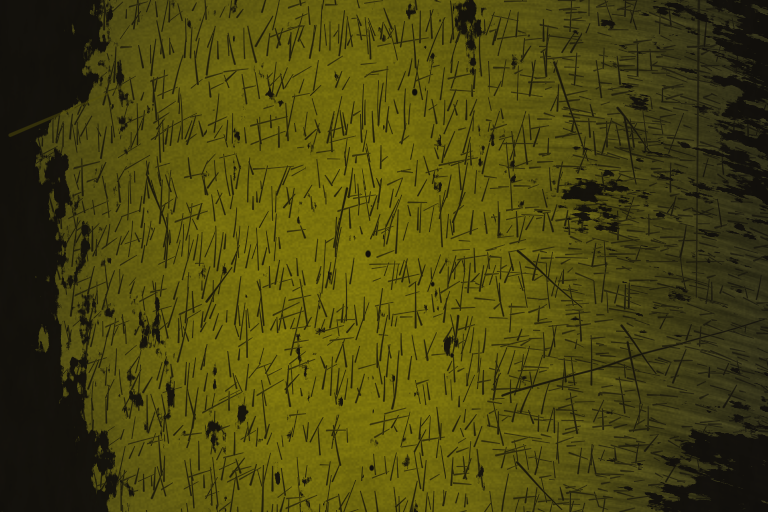
Reproduce this texture procedurally as a WebGL 2 fragment shader.

```glsl
#version 300 es
precision highp float;
// Worn olive metal: a soft radial paint gradient, eaten away by dark ragged borders.
// Directional noise is thresholded against a density map for wear; short hashed
// segments, a few long gouges and round pits are then laid over the paint.

uniform vec2 u_resolution;
out vec4 outColor;

const vec3 PAINT_BRIGHT = vec3(0.475, 0.445, 0.045);
const vec3 PAINT_DULL = vec3(0.19, 0.185, 0.095);
const vec3 INK = vec3(0.062, 0.054, 0.042);
const vec2 GLOW_CENTER = vec2(0.70, 0.43);
const float BASE_WEAR = 0.25;
const float GRAIN = 0.13;
const int SCRATCH_LAYERS = 6;

// Long gouges: start and end, in units of canvas height
const vec4 GOUGES[12] = vec4[12](
  vec4(1.084, 0.873, 1.152, 0.687), vec4(1.207, 0.785, 1.270, 0.707),
  vec4(1.012, 0.508, 1.137, 0.400), vec4(1.215, 0.360, 1.281, 0.270),
  vec4(0.986, 0.223, 1.494, 0.379), vec4(0.293, 0.658, 0.328, 0.521),
  vec4(0.895, 0.379, 0.883, 0.307), vec4(0.406, 0.414, 0.453, 0.480),
  vec4(0.674, 0.629, 0.654, 0.512), vec4(1.227, 0.326, 1.250, 0.215),
  vec4(1.221, 0.766, 1.242, 0.645), vec4(1.006, 0.092, 1.100, 0.004));

// Pits: centre and radius
const vec3 PITS[5] = vec3[5](
  vec3(0.810, 0.820, 0.006), vec3(0.719, 0.504, 0.006), vec3(0.883, 0.306, 0.004),
  vec3(0.845, 0.445, 0.004), vec3(0.726, 0.086, 0.005));

float hash(vec2 p) {
  vec3 q = fract(vec3(p.xyx) * 0.1031);
  q += dot(q, q.yzx + 33.33);
  return fract((q.x + q.y) * q.z);
}

float noise(vec2 p) {
  vec2 i = floor(p), f = fract(p);
  f = f * f * (3.0 - 2.0 * f);
  return mix(mix(hash(i), hash(i + vec2(1, 0)), f.x),
             mix(hash(i + vec2(0, 1)), hash(i + vec2(1, 1)), f.x), f.y);
}

float fbm(vec2 p) {
  float sum = 0.0, amp = 0.5;
  for (int i = 0; i < 4; i++) {
    sum += amp * noise(p);
    p = p * 2.03 + 17.1;
    amp *= 0.55;
  }
  return sum / 1.01;
}

float blob(vec2 p, vec2 center, vec2 size) {
  vec2 d = (p - center) / size;
  return exp(-dot(d, d));
}

// Coverage of a stroke that tapers towards its far end
float stroke(vec2 p, vec2 a, vec2 b, float width, float px) {
  vec2 pa = p - a, ba = b - a;
  float t = clamp(dot(pa, ba) / dot(ba, ba), 0.0, 1.0);
  float w = width * (1.0 - 0.7 * t);
  return 1.0 - smoothstep(w - 0.5 * px, w + px, length(pa - ba * t));
}

// One random upright segment per cell, kept inside that cell
float scratches(vec2 p, vec2 cell, float seed, float chance, float px) {
  vec2 id = floor(p / cell);
  vec2 key = id + seed * 37.0;
  vec2 local = p - (id + 0.5) * cell;
  vec2 center = (vec2(hash(key + 3.1), hash(key + 7.7)) - 0.5) * cell * 0.3;
  vec2 halfSpan = vec2((hash(key + 11.3) - 0.35) * 0.45 * cell.x,
                       (0.08 + 0.25 * hash(key + 19.9)) * cell.y);
  float width = 0.0004 + 0.0012 * hash(key + 23.0);
  return step(hash(key), chance) * stroke(local, center - halfSpan, center + halfSpan, width, px);
}

// How strongly each place is worn: 0.5 is half bare, 1 is fully dark
float wearMap(vec2 p, float aspect) {
  float ledge = smoothstep(-0.015, 0.025, p.y - 0.727 - 0.43 * p.x);
  float border = 0.045 + 0.11 * ledge + 0.11 * (1.0 - smoothstep(0.0, 0.5, p.y))
               + 0.04 * blob(p, vec2(0.0, 0.55), vec2(1.0, 0.12));
  float wear = BASE_WEAR + 0.6 * (1.0 - smoothstep(-0.07, 0.13, p.x - border));
  wear += 0.13 * exp(-p.x / 0.28);
  wear += 0.42 * smoothstep(aspect - 0.2, aspect + 0.02, p.x) * smoothstep(0.48, 0.8, p.y);
  wear += 0.6 * (1.0 - smoothstep(0.08, 0.32, length(p - vec2(aspect + 0.02, 0.0))));
  wear += 0.08 * smoothstep(0.9, 1.25, p.x) * smoothstep(0.35, 0.7, p.y);
  wear += 0.30 * blob(p, vec2(0.88, 0.97), vec2(0.08, 0.05));
  wear += 0.24 * blob(p, vec2(1.13, 0.615), vec2(0.12, 0.055));
  wear += 0.13 * blob(p, vec2(0.42, 0.18), vec2(0.09, 0.05));
  wear += 0.12 * blob(p, vec2(0.44, 0.44), vec2(0.045));
  return wear + 0.09 * blob(p, vec2(0.24, 0.31), vec2(0.10, 0.09));
}

void main() {
  float px = 1.0 / u_resolution.y;
  float aspect = u_resolution.x * px;
  vec2 p = gl_FragCoord.xy * px;
  float rightSide = smoothstep(0.88, 1.25, p.x);

  // Paint gradient with brushed streaks and fine grain
  vec2 fromGlow = p - GLOW_CENTER;
  fromGlow *= vec2(fromGlow.x > 0.0 ? 1.2 : 1.0, 0.72);
  vec3 color = mix(PAINT_BRIGHT, PAINT_DULL, smoothstep(0.1, 1.02, length(fromGlow)));
  vec2 arc = vec2(p.x, p.y + 0.3 * (p.x - 0.95) * (p.x - 0.95));
  float sweep = fbm(arc * vec2(9.0, 110.0));
  color *= 1.0 + (sweep - 0.5) * mix(0.12, 0.7, rightSide);
  color *= 1.0 + GRAIN * (noise(p * 260.0) - 0.5) + 0.2 * (fbm(p * 7.0) - 0.5);

  // Ragged wear: upright grain on the left, swept grain on the right
  float upright = fbm(p * vec2(48.0, 15.0));
  float swept = fbm(arc * vec2(16.0, 75.0) + 40.0);
  float texture0 = mix(upright, swept, rightSide) * 0.7 + fbm(p * 65.0 + 9.0) * 0.3;
  float wear = wearMap(p, aspect);
  float ink = 0.95 * smoothstep(0.0, 0.11, (texture0 - 0.5) * 1.35 + wear - 0.5);

  // Fields of small scratches, each layer finer and tilted differently
  vec2 bent = p + 0.012 * vec2(noise(p * 9.0), noise(p * 9.0 + 30.0));
  float chance = mix(0.5, 0.16, rightSide) + 0.25 * exp(-p.x / 0.3);
  for (int i = 0; i < SCRATCH_LAYERS; i++) {
    float k = float(i);
    float tilt = 0.12 * sin(k * 2.4);
    vec2 q = mat2(cos(tilt), sin(tilt), -sin(tilt), cos(tilt)) * bent + k * 0.137;
    vec2 cell = vec2(0.05, 0.17) * (1.0 - 0.11 * k);
    ink = max(ink, 0.8 * scratches(q, cell, k + 1.0, chance, px));
    ink = max(ink, 0.65 * scratches(arc.yx + k * 0.113, cell * 0.7, k + 11.0, 0.1 + 0.35 * rightSide, px));
  }

  // Long gouges, pits and one faint upright seam
  for (int i = 0; i < 12; i++)
    ink = max(ink, 0.85 * stroke(bent - 0.006, GOUGES[i].xy, GOUGES[i].zw, 0.0018, px));
  for (int i = 0; i < 5; i++) {
    float d = length((p - PITS[i].xy) * vec2(1.15, 0.9)) - PITS[i].z;
    ink = max(ink, 1.0 - smoothstep(-px, px, d));
  }
  ink = max(ink, 0.6 * stroke(p, vec2(1.365, 1.0), vec2(1.36, 0.42), 0.002, px));

  // Pale scrape along the upper left ledge
  float scrape = stroke(p, vec2(0.02, 0.736), vec2(0.25, 0.834), 0.003, px);
  color = mix(color, INK * (0.85 + 0.3 * upright), ink);
  outColor = vec4(mix(color, PAINT_BRIGHT * 0.75, 0.45 * scrape), 1.0);
}
```
